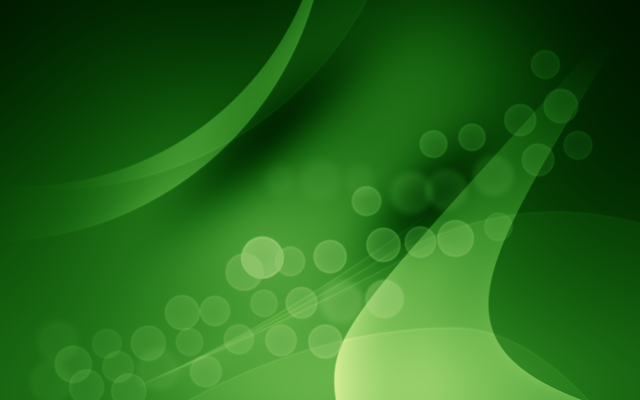
A Shadertoy shader for this background:

```glsl
// Green abstract backdrop: soft glows, translucent curved ribbons and a drift of bokeh.
// Everything builds one brightness value, which a colour curve turns into green.
// Coordinates are in canvas heights: x runs 0 to 1.6, y runs 0 to 1.

vec3 hash3(float n) {
    vec3 q = fract(n * vec3(.1031, .1030, .0973));
    q += dot(q, q.yzx + 33.33);
    return fract((q.xxy + q.yzz) * q.zyx);
}

// Elliptical gaussian turned by an angle
float glow(vec2 p, vec2 centre, vec2 radii, float angle) {
    vec2 d = p - centre;
    float c = cos(angle), s = sin(angle);
    d = vec2(c * d.x + s * d.y, c * d.y - s * d.x) / radii;
    return exp(-dot(d, d));
}

// 1 where d is positive, with a smooth edge
float inside(float d, float soft) {
    return smoothstep(-soft, soft, d);
}

float rim(float d, float width) {
    return exp(-d * d / (width * width));
}

// Flat disc, slightly brighter towards its outline
float disc(vec2 p, vec2 centre, float radius, float soft) {
    float d = radius - length(p - centre);
    float body = inside(d, soft) * (1. - .2 * smoothstep(0., radius, d));
    return body + .3 * rim(d - .003, .003) * (1. - smoothstep(.002, .008, soft));
}

float backdrop(vec2 p) {
    float g = mix(.36, .08, smoothstep(0., 1., p.y));
    g += .12 * glow(p, vec2(.42, .79), vec2(.4, .3), 0.);
    g += .26 * glow(p, vec2(1.05, .83), vec2(.3, .25), 0.);
    g += .31 * glow(p, vec2(.72, .43), vec2(.5, .28), 0.);
    g += .27 * glow(p, vec2(.85, 0.), vec2(.6, .25), 0.);
    // Shadows behind the two ribbons
    g *= 1. - .62 * glow(p, vec2(.67, .67), vec2(.28, .08), .75);
    g *= 1. - .62 * glow(p, vec2(1.08, .5), vec2(.2, .085), .8);
    return g;
}

// Crescents in the upper left, bounded by three circles
float crescents(vec2 p, float aa) {
    float inner = length(p - vec2(.051, 1.3)) - .766;
    float outer = .837 - length(p - vec2(-.02, 1.234));
    float veil = .892 - length(p - vec2(.13, 1.42));
    float fade = smoothstep(.08, .55, p.x);
    float past = inside(inner, aa);
    float light = past * inside(outer, aa) * (.1 + .08 * fade + .05 * rim(outer, .03));
    light += past * inside(veil, aa) * .045;
    light += .05 * rim(outer, .003) + .03 * rim(veil, .003);
    return light * mix(.15, 1., fade) * smoothstep(.06, .2, p.x + .1);
}

// Fine strands that fan out towards the upper right
float strands(vec2 p, float aa) {
    float u = p.x - .31, light = 0.;
    float fade = smoothstep(0., .2, u) * (1. - smoothstep(.6, .85, u));
    for (float i = 0.; i < 3.; i++) {
        float d = .02 + .42 * u + (.08 + .07 * i) * u * u - p.y;
        light += .05 * rim(d, .003) + .02 * inside(d, aa) * exp(-max(d, 0.) / .05);
    }
    return light * fade;
}

// Broad sweep at the right, with two arched films across it
float sweep(vec2 p, float aa) {
    float t = p.y - .107;
    float left = p.x - (.757 + .27 * t + .66 * sqrt(t * t + .017));
    float right = .985 + .62 * p.y + .47 * exp(-7. * p.y) - p.x;
    float fade = 1. - smoothstep(.42, .93, p.y);
    float body = inside(left, aa) * inside(right, aa);
    float light = body * fade * (.11 + .12 * exp(-max(left, 0.) / .08));
    light += body * .05 * fade * exp(-max(right, 0.) / .04);
    light -= .06 * inside(-right, aa) * fade;

    float x = p.x - 1.39;
    float high = .47 - .65 * x * x - p.y;
    light += smoothstep(.95, 1.1, p.x) * (.045 * inside(high, aa) + .03 * rim(high, .003));
    x = p.x - 1.135;
    float low = .18 - (x < 0. ? .41 : 1.6) * x * x - p.y;
    light += .035 * inside(low, aa) + .03 * rim(low, .003);
    return light;
}

// Discs drifting along a rising curve, brightest near the middle
float bokeh(vec2 p, float aa) {
    float light = 0.;
    for (float i = 0.; i < 38.; i++) {
        vec3 h = hash3(i + 17.);
        float x = .1 + 1.36 * (i + h.x) / 38.;
        float spread = mix(.16, .36, smoothstep(.2, 1., x));
        float y = .06 + .32 * x * x + (fract(i * .618 + .3) - .42) * spread;
        float strength = mix(.12, .34, exp(-pow((x - .85) / .38, 2.))) * mix(.6, 1.1, h.z);
        float soft = aa + .012 * smoothstep(.65, 1., h.y);
        light += strength * disc(p, vec2(x, y), mix(.034, .053, h.y), soft);
    }
    // Blurred row behind, and one focal disc
    for (float i = 0.; i < 3.; i++)
        light += .1 * disc(p, vec2(.7 + .1 * i, .55), i == 1. ? .05 : .035, .02);
    light += .5 * disc(p, vec2(.656, .356), .053, aa);
    return light + .1 * glow(p, vec2(.656, .356), vec2(.08), 0.);
}

void mainImage(out vec4 fragColor, in vec2 fragCoord) {
    vec2 p = fragCoord / iResolution.y;
    p.x *= 1.6 * iResolution.y / iResolution.x;
    float aa = 1.2 / iResolution.y;

    float g = backdrop(p) + crescents(p, aa) + strands(p, aa) + sweep(p, aa);
    float haze = min(bokeh(p, aa), .65);
    g = mix(g, .85, haze);

    // Green leads; red and blue rise only in the lights
    float warm = pow(max(g, 0.), 2.6);
    vec3 colour = vec3(1.02 * warm, g, .72 * warm) + haze * vec3(.06, 0., .08);
    fragColor = vec4(clamp(colour, 0., 1.), 1.);
}
```
